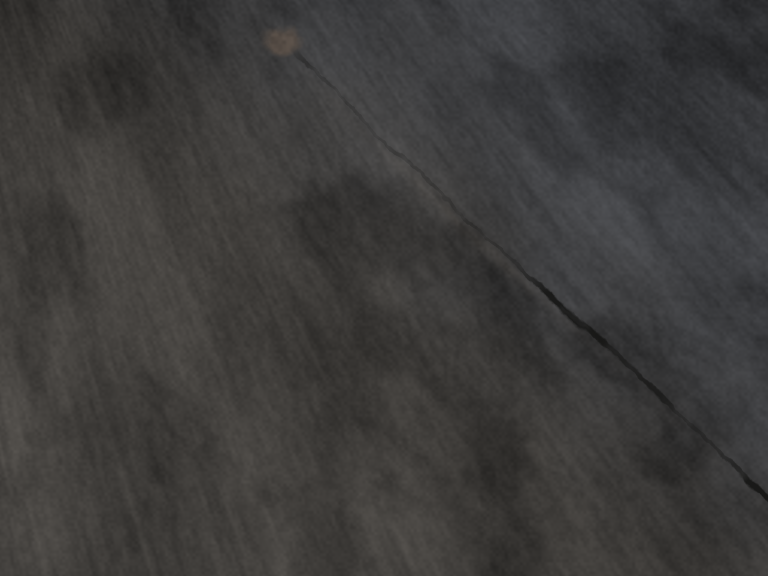
Give the GLSL for this texture, as a Shadertoy shader.

```glsl
#define BASE_TONE 0.252
#define BAND_PERIOD 0.38
#define BAND_DEPTH 0.012
#define MOTTLE_DEPTH 0.13
#define STREAK_DEPTH 0.055
#define GRAIN_DEPTH 0.055
#define PATCH_DEPTH 0.055
#define FURROW_ORIGIN vec2(-0.56, 2.68)
#define DITCH_START vec2(0.495, 0.922)
#define DITCH_DIR vec2(0.728, -0.686)
#define WARM_TINT vec3(1.04, 1.0, 0.95)
#define COOL_TINT vec3(0.97, 0.99, 1.04)

float hash(vec2 p) {
    return fract(sin(dot(p, vec2(127.1, 311.7))) * 43758.5453);
}

float noise(vec2 p) {
    vec2 i = floor(p), f = fract(p);
    f = f * f * (3.0 - 2.0 * f);
    return mix(mix(hash(i), hash(i + vec2(1, 0)), f.x),
               mix(hash(i + vec2(0, 1)), hash(i + vec2(1, 1)), f.x), f.y);
}

float fbm(vec2 p) {
    float sum = 0.0, amp = 0.5;
    for (int i = 0; i < 5; i++) {
        sum += amp * noise(p);
        p = mat2(1.6, 1.2, -1.2, 1.6) * p + 7.3;
        amp *= 0.5;
    }
    return sum / 0.97;
}

float bump(float x, float centre, float width) {
    float d = (x - centre) / width;
    return exp(-d * d);
}

// Furrow coordinates: x runs across the fanned rows, y along them
vec2 furrowSpace(vec2 p) {
    vec2 d = p - FURROW_ORIGIN;
    return vec2(2.5 * atan(d.x, -d.y), length(d));
}

// Faint paired wheel tracks, strongest on the left
float wheelTracks(vec2 f) {
    float sum = 0.0;
    for (int i = 0; i < 5; i++) {
        float k = float(i);
        float x = 0.56 + 0.185 * k + 0.004 * noise(vec2(f.y * 4.0, k));
        float pair = bump(f.x, x, 0.004) + 0.6 * bump(f.x, x - 0.03, 0.004);
        sum += pair * exp(-0.5 * k) * noise(vec2(f.y * 7.0, k + 9.0));
    }
    return sum;
}

float soilTone(vec2 p, vec2 f) {
    float tone = BASE_TONE;
    tone += BAND_DEPTH * cos(6.2832 * (f.x - 0.94) / BAND_PERIOD);
    tone += MOTTLE_DEPTH * (fbm(f * vec2(7.0, 3.5) + 3.0) - 0.5);

    // Long streaks over finer broken ones
    float streaks = 0.5 * noise(f * vec2(75.0, 4.0)) + 0.5 * noise(f * vec2(150.0, 14.0));
    tone += STREAK_DEPTH * (streaks - 0.5);
    float grain = 0.5 * noise(p * 190.0) + 0.5 * noise(f * vec2(130.0, 60.0));
    tone += GRAIN_DEPTH * (grain - 0.5);

    // Damp patches with ragged edges
    float damp = fbm(f * vec2(9.0, 5.0) + 21.0) + 0.12 * (streaks - 0.5);
    tone -= PATCH_DEPTH * smoothstep(0.52, 0.72, damp);
    return tone + 0.025 * wheelTracks(f);
}

void mainImage(out vec4 fragColor, in vec2 fragCoord) {
    vec2 p = fragCoord / iResolution.y;
    vec2 uv = fragCoord / iResolution.xy;
    vec2 f = furrowSpace(p);

    // Ditch coordinates: t along it, side positive to the upper right
    vec2 q = p - DITCH_START;
    float t = dot(q, DITCH_DIR);
    float side = dot(q, vec2(-DITCH_DIR.y, DITCH_DIR.x));
    side += 0.012 * (noise(vec2(t * 9.0, 2.0)) - 0.5) + 0.010 * (fbm(p * 60.0) - 0.5);

    // Soil, warm on the left and cool beyond the ditch
    float tone = soilTone(p, f);
    tone -= 0.045 * smoothstep(0.15, 0.6, side) * smoothstep(0.3, 1.0, uv.y);
    tone -= 0.05 * smoothstep(0.45, 0.0, length(uv - vec2(0.0, 1.0)));
    float cool = smoothstep(-0.3, 0.3, side + 0.3 * (fbm(p * 4.0) - 0.5));
    vec3 color = tone * mix(WARM_TINT, COOL_TINT, cool);

    // Pale spoil along the ditch and the bare spot at its head
    float run = smoothstep(0.0, 0.06, t);
    float ragged = noise(vec2(t * 45.0, side * 90.0));
    float spoil = run * bump(side, -0.014, 0.012) * (0.25 + 0.75 * bump(t, 0.48, 0.22));
    color += vec3(0.05, 0.043, 0.035) * spoil * (0.4 + 0.6 * ragged);
    color += 0.025 * run * bump(side, 0.012, 0.009) * ragged;
    float spot = length((q + vec2(0.004, -0.005)) * vec2(0.8, 1.0)) + 0.025 * (fbm(p * 35.0) - 0.5);
    color = mix(color, vec3(0.36, 0.315, 0.28) * (0.9 + 0.2 * noise(p * 150.0)),
                0.8 * smoothstep(0.030, 0.012, spot));

    // Broken dark channel, widest in the middle and at the far end
    float depth = 0.25 + 0.9 * bump(t, 0.68, 0.08) + 0.45 * bump(t, 0.86, 0.09)
                + 0.8 * bump(t, 1.13, 0.06) + 0.35 * bump(t, 0.03, 0.03);
    float width = 0.0025 + 0.008 * depth * (0.4 + 0.6 * ragged);
    float channel = smoothstep(width, width * 0.4, abs(side)) * run;
    channel *= clamp(depth * (0.5 + ragged), 0.0, 1.0);
    color = mix(color, vec3(0.085, 0.085, 0.08), 0.9 * channel);

    fragColor = vec4(color, 1.0);
}
```
